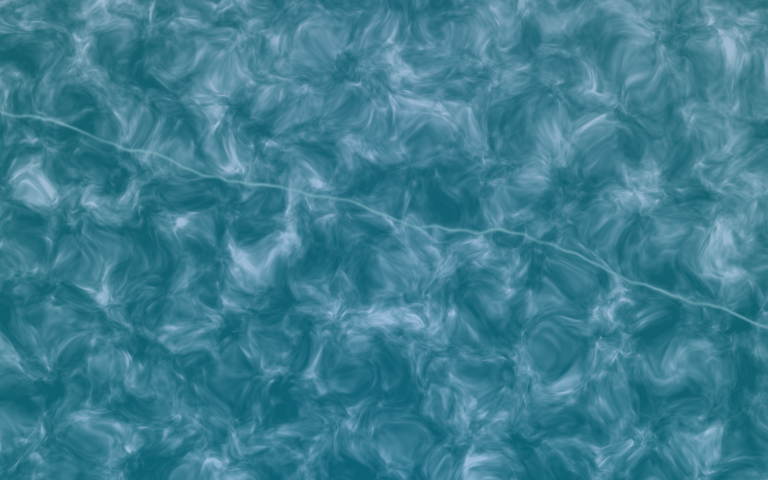
Reproduce this texture procedurally as a Shadertoy shader.

```glsl
// Mottled teal stone with milky clouds, crumpled flakes and one thin pale vein.
// Warped gradient noise makes the clouds, scattered curved strokes the flakes;
// their sum is a tone that is turned into colour along a teal ramp.

#define CLOUD_SCALE 7.5
#define CLOUD_GAIN 0.77
#define FLAKE_CELL 0.085
#define FLAKE_GAIN 1.5
#define CONTRAST 0.098
#define HAZE_LIFT 0.75
#define VEIN_WIDTH 0.0034
#define VEIN_STRENGTH 0.62
#define DEEP_TEAL vec3(0.11, 0.41, 0.48)
#define PALE_TEAL vec3(0.46, 0.64, 0.73)
#define VEIN_COLOR vec3(0.50, 0.70, 0.75)

vec3 hash3(vec2 cell) {
    vec3 q = fract(vec3(cell.xyx) * vec3(0.1031, 0.1030, 0.0973));
    q += dot(q, q.yxz + 33.33);
    return fract((q.xxy + q.yzz) * q.zyx);
}

float cornerSlope(vec2 cell, vec2 offset) {
    float angle = 6.2832 * hash3(cell + 71.0).x;
    return dot(vec2(cos(angle), sin(angle)), offset);
}

// Gradient noise, scaled to a mean of zero and a spread of about one
float noise(vec2 p) {
    vec2 i = floor(p), f = p - i;
    vec2 w = f * f * f * (f * (f * 6.0 - 15.0) + 10.0);
    vec2 e = vec2(1.0, 0.0);
    float low = mix(cornerSlope(i, f), cornerSlope(i + e, f - e), w.x);
    float high = mix(cornerSlope(i + e.yx, f - e.yx), cornerSlope(i + 1.0, f - 1.0), w.x);
    return 4.65 * mix(low, high, w.y);
}

mat2 rotate(float a) {
    return mat2(cos(a), sin(a), -sin(a), cos(a));
}

vec2 warp(vec2 p, float scale, float amount) {
    return p + amount * vec2(noise(p * scale + 3.7), noise(p * scale + 41.3));
}

// Cloud octaves, turned against each other to hide the grid
float clouds(vec2 p) {
    float sum = 0.0, gain = 0.63;
    p *= CLOUD_SCALE;
    for (int i = 0; i < 5; i++) {
        sum += gain * noise(p);
        gain *= CLOUD_GAIN - 0.05 * float(i);
        p = rotate(0.9) * p * 2.03 + 17.0;
    }
    return sum;
}

// Curved strokes, one per cell: crisp on one side, fading on the other
float flakes(vec2 p, float size, float seed) {
    float sum = 0.0;
    vec2 q = p / size, home = floor(q);
    float flow = 0.7 * noise(p * 3.0 + seed);
    for (int y = -1; y <= 1; y++)
    for (int x = -1; x <= 1; x++) {
        vec2 cell = home + vec2(x, y);
        vec3 rnd = hash3(cell + seed);
        vec3 form = hash3(cell + seed + 137.0);
        vec2 d = rotate(flow + 3.6 * (form.x - 0.5) - 0.3) * (q - cell - rnd.xy);
        d.y += (form.y - 0.5) * 1.6 * d.x * d.x;
        float width = d.y > 0.0 ? 0.07 : 0.19;
        float reach = mix(0.25, 0.45, form.z);
        float strength = mix(-0.45, 1.0, rnd.z);
        sum += strength * exp(-d.x * d.x / (reach * reach) - d.y * d.y / (width * width));
    }
    return sum;
}

// Height of the vein at x: a falling line with a sag, a swell and small kinks
float veinHeight(float x) {
    float sag = 0.016 * exp(-pow((x - 0.42) / 0.22, 2.0));
    float swell = 0.044 * exp(-pow((x - 1.14) / 0.17, 2.0));
    float kinks = 0.0042 * noise(vec2(x * 9.0, 2.4)) + 0.0016 * noise(vec2(x * 27.0, 8.6));
    return 0.777 - 0.283 * x - sag + swell + kinks;
}

void mainImage(out vec4 fragColor, in vec2 fragCoord) {
    vec2 p = fragCoord / iResolution.y;
    vec2 uv = fragCoord / iResolution.xy;

    // Tone: clouds and three sizes of flakes
    vec2 w = warp(warp(p, 8.0, 0.012), 21.0, 0.004);
    float tone = clouds(w);
    float size = FLAKE_CELL;
    for (int i = 0; i < 3; i++) {
        tone += FLAKE_GAIN * (flakes(w, size, 19.0 * float(i + 1)) - 0.04);
        size *= 0.62;
    }

    // Broad light: hazy upper right, deeper towards the left and the bottom
    float haze = smoothstep(0.7, 2.0, uv.x + uv.y);
    tone = tone * mix(1.05, 0.78, haze) + HAZE_LIFT * (haze - 0.33);
    tone += 0.25 * (uv.y - 0.5) + 0.12 * noise(p * 2.0 + 5.0);

    // Colour ramp, with a longer tail on the light side
    float red = 0.242 + CONTRAST * tone + 0.012 * (min(tone * tone, 6.0) - 1.0);
    red = clamp(red, 0.07, 0.60);
    float shade = (red - DEEP_TEAL.r) / (PALE_TEAL.r - DEEP_TEAL.r);
    vec3 color = mix(DEEP_TEAL, PALE_TEAL, shade);
    float middle = 1.0 - 2.0 * abs(uv.x - 0.5);
    color += (0.5 - uv.y) * vec3(-0.03, 0.005, 0.02);
    color.b += 0.025 * (middle - 0.5);

    // Vein, measured across its slope
    float across = (p.y - veinHeight(p.x)) * 0.96 / VEIN_WIDTH;
    float fade = VEIN_STRENGTH * (0.95 + 0.15 * noise(vec2(p.x * 12.0, 6.0)));
    color = mix(color, VEIN_COLOR, clamp(fade, 0.0, 1.0) * exp(-across * across));

    fragColor = vec4(color, 1.0);
}
```
